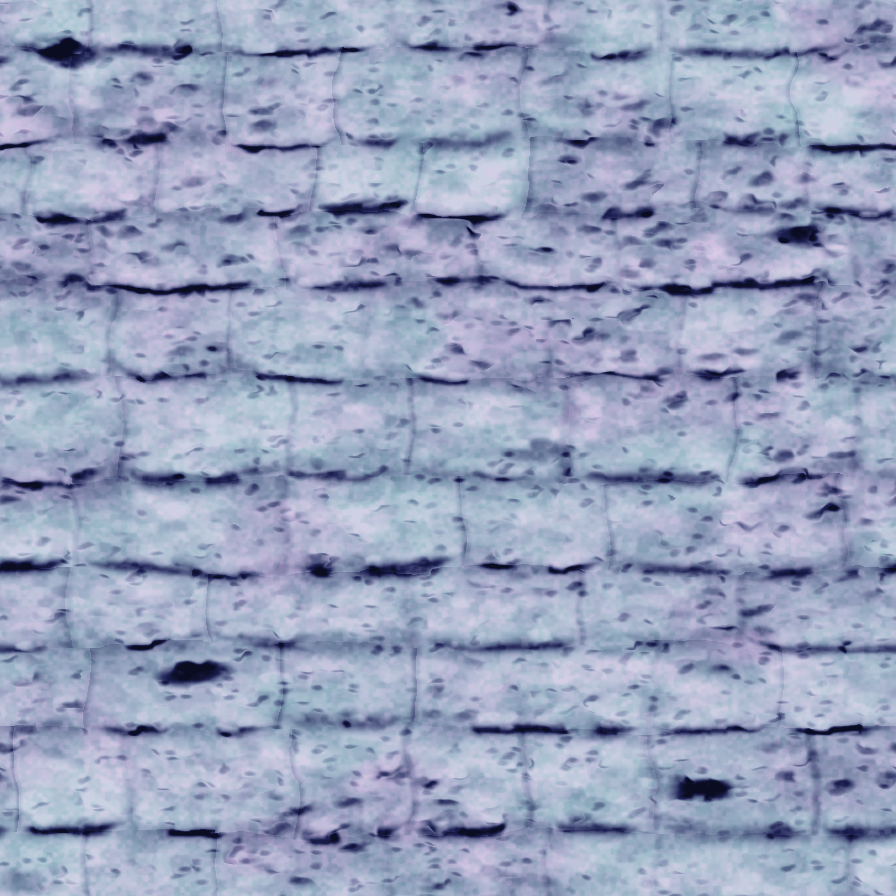
Write a three.js fragment shader that draws this texture.

```glsl
// Weathered blue-grey stone wall: ten uneven courses with broken dark ledge shadows.
varying vec2 vUv;

const float TAU = 6.28318;

vec2 hash2(vec2 p) {
  return fract(sin(vec2(dot(p, vec2(127.1, 311.7)), dot(p, vec2(269.5, 183.3)))) * 43758.5);
}

// Tiling cellular noise: x = nearest distance, y = nearest cell's hash, z = smooth blend.
vec3 cellular(vec2 uv, vec2 freq) {
  vec2 p = uv * freq;
  vec2 base = floor(p);
  float nearest = 9.0, id = 0.0, sum = 0.0, total = 0.0;
  for (int y = -1; y <= 1; y++) {
    for (int x = -1; x <= 1; x++) {
      vec2 cell = base + vec2(float(x), float(y));
      vec2 key = mod(cell, freq) + freq.yx * 0.37;
      float d = length(cell + 0.15 + 0.7 * hash2(key) - p);
      float value = hash2(key + 17.3).x;
      float weight = exp(-7.0 * d * d);
      sum += weight * value;
      total += weight;
      if (d < nearest) { nearest = d; id = value; }
    }
  }
  return vec3(nearest, id, sum / total);
}

// Stone at x in a course: x = position across it, y and z = its hashes, w = stones in the course.
vec4 stoneAt(float x, float row) {
  float count = 5.0 + floor(2.4 * hash2(vec2(row, 4.7)).x);
  float across = x * count + hash2(vec2(row, 9.1)).y
    + 0.14 * sin(TAU * 2.0 * x + row * 1.9) + 0.05 * sin(TAU * 3.0 * x + row * 4.1);
  vec2 h = hash2(vec2(mod(floor(across), count), row + 31.0));
  return vec4(fract(across), h, count);
}

// Height of a course's bed joint, with layered sines for the uneven spacing.
float bedHeight(float row) {
  return 0.067 + 0.1 * row + 0.0116 * sin(0.628 * row - 0.417) + 0.0172 * sin(1.257 * row + 0.43);
}

// Tone from 0 (deep shadow) to 1 (pale stone).
vec3 stoneColor(float tone) {
  float t = clamp(tone, 0.0, 1.2) * 5.0;
  vec3 c = mix(vec3(0.04, 0.05, 0.13), vec3(0.11, 0.12, 0.32), clamp(t, 0.0, 1.0));
  c = mix(c, vec3(0.30, 0.33, 0.50), clamp(t - 1.0, 0.0, 1.0));
  c = mix(c, vec3(0.45, 0.49, 0.63), clamp(t - 2.0, 0.0, 1.0));
  c = mix(c, vec3(0.59, 0.63, 0.75), clamp(t - 3.0, 0.0, 1.0));
  c = mix(c, vec3(0.70, 0.74, 0.83), clamp(t - 4.0, 0.0, 1.0));
  return mix(c, vec3(0.80, 0.82, 0.89), clamp(t - 5.0, 0.0, 1.0));
}

void main() {
  vec2 p = vUv;
  float broad = cellular(p, vec2(8.0, 12.0)).z - 0.5;
  float patchy = cellular(p, vec2(21.0, 34.0)).z - 0.5;
  float rough = cellular(p, vec2(52.0, 84.0)).z - 0.5;
  float grain = cellular(p, vec2(170.0, 190.0)).z - 0.5;
  p += vec2(0.004 * sin(TAU * 7.0 * p.y) + 0.008 * patchy, 0.006 * patchy + 0.005 * rough);

  // Bed joints: each stone has its own sagging, tilted and tapered shadow.
  float ledge = 0.0, halo = 0.0, lip = 0.0;
  float above = 1.0, below = 1.0;
  vec4 stone = vec4(0.5);
  for (int i = 0; i < 10; i++) {
    float row = float(i);
    vec4 s = stoneAt(p.x, row);
    float wave = 0.004 * sin(TAU * 2.0 * p.x + row * 2.3) + 0.002 * sin(TAU * 5.0 * p.x + row);
    float line = fract(p.y - bedHeight(row) - wave + 0.5) - 0.5;
    if (line > 0.0 && line < above) { above = line; stone = s; }
    if (line <= 0.0) below = min(below, -line);

    float sag = 0.011 * pow(abs(2.0 * s.x - 1.0), 4.0);
    float d = line - sag - 0.018 * (s.y - 0.5) * (s.x - 0.5) - 0.007 * (s.z - 0.5);
    float taper = smoothstep(0.0, 0.22, s.x) * (1.0 - smoothstep(0.78, 1.0, s.x));
    float width = 0.0028 + 0.0052 * s.z * taper + 0.004 * max(broad, 0.0);
    float strength = taper * (0.5 + 0.5 * s.y) * smoothstep(-0.3, 0.05, patchy + 0.5 * broad);
    ledge = max(ledge, strength * exp(-d * d / (width * width)));
    halo = max(halo, exp(-d * d / 0.00016));
    lip = max(lip, taper * exp(-pow((d - 0.016) / 0.008, 2.0)));
  }

  // Stone faces, each with its own tone, and mottling of several sizes.
  float tone = 0.95 + 0.12 * (stone.y - 0.5) + 0.20 * broad + 0.26 * patchy + 0.24 * rough;
  tone += 0.07 * lip - 0.13 * halo;
  tone -= 0.07 * (1.0 - smoothstep(0.004, 0.022, below));

  // Upright joints: soft and faint, some almost closed.
  float side = min(stone.x, 1.0 - stone.x) / stone.w;
  tone -= (0.08 + 0.16 * stone.z) * (1.0 - smoothstep(0.001, 0.009, side));

  // Clustered flecks and a few deep holes, stretched along the courses.
  vec2 worn = p + vec2(0.012, 0.006) * rough;
  vec3 fleck = cellular(worn, vec2(22.0, 52.0));
  vec3 chip = cellular(worn + 0.31, vec2(46.0, 90.0));
  vec3 hole = cellular(worn, vec2(7.0, 21.0));
  float cluster = smoothstep(-0.15, 0.2, -broad);
  tone -= 0.52 * cluster * smoothstep(0.45, 0.9, fleck.y) * (1.0 - smoothstep(0.08, 0.45, fleck.x));
  tone -= 0.36 * smoothstep(0.6, 0.95, chip.y) * (1.0 - smoothstep(0.1, 0.45, chip.x));
  tone -= 0.85 * smoothstep(0.94, 0.97, hole.y) * (1.0 - smoothstep(0.12, 0.36, hole.x));
  tone -= 0.92 * ledge;
  tone += 0.14 * grain;

  // Slight pink and blue-green stains.
  vec3 color = stoneColor(tone);
  color += vec3(0.05, -0.025, 0.015) * (patchy - broad + 0.8 * grain) * smoothstep(0.2, 0.8, tone);
  gl_FragColor = vec4(color, 1.0);
}
```
